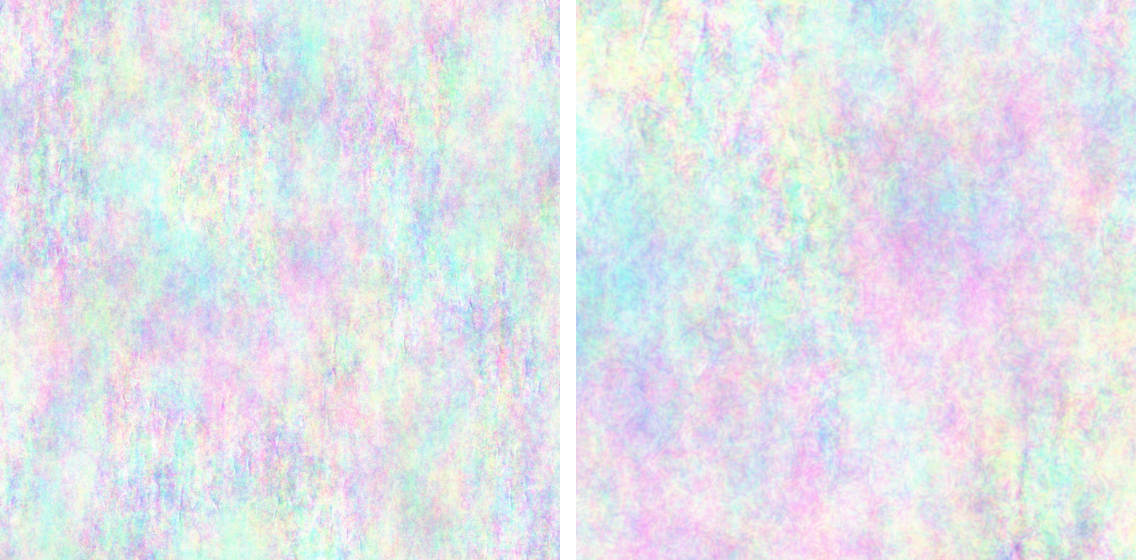
Left, the full canvas; right, a detail of the centre.
A Shadertoy shader for this texture:

```glsl
// Pastel weathered plaster: speckled iridescent stains with vertical streaks and fine veins.
#define BASE_COLOR vec3(0.881, 0.902, 0.911)
#define CONTRAST vec3(0.30, 0.30, 0.135)
#define PATCH_SCALE 3.2
#define PATCH_AMPLITUDE 0.36
#define OCTAVE_GAIN 1.02
#define STRETCH 0.55
#define WARP 0.004
#define STREAK_SCALE vec2(46.0, 5.5)
#define STREAK_AMOUNT 0.065
#define VEIN_SCALE vec2(34.0, 9.0)
#define VEIN_AMOUNT 0.13

// Integer hash turned into a unit gradient
vec2 gradient(ivec2 cell) {
    uint h = uint(cell.x) * 1597334677u ^ uint(cell.y) * 3812015801u;
    h = (h ^ (h >> 16)) * 2246822519u;
    h = (h ^ (h >> 13)) * 3266489917u;
    h ^= h >> 16;
    float angle = float(h & 65535u) * 6.2831853 / 65536.0;
    return vec2(cos(angle), sin(angle));
}

float gradientNoise(vec2 p) {
    ivec2 i = ivec2(floor(p));
    vec2 f = fract(p);
    vec2 u = f * f * f * (f * (f * 6.0 - 15.0) + 10.0);
    float a = dot(gradient(i), f);
    float b = dot(gradient(i + ivec2(1, 0)), f - vec2(1, 0));
    float c = dot(gradient(i + ivec2(0, 1)), f - vec2(0, 1));
    float d = dot(gradient(i + ivec2(1, 1)), f - vec2(1, 1));
    return mix(mix(a, b, u.x), mix(c, d, u.x), u.y);
}

// Cloud stains down to grain; octaves too fine for the canvas fade out
float stains(vec2 p, float seed, float roughness) {
    float sum = 0.0, amplitude = PATCH_AMPLITUDE, frequency = PATCH_SCALE;
    for (int i = 0; i < 8; i++) {
        // Middle octaves are drawn out vertically, the ends stay rounder
        float middle = 1.0 - abs(float(i) - 2.5) / 5.0;
        vec2 scale = frequency * vec2(1.0, mix(1.0, STRETCH, middle));
        float visible = 1.0 - smoothstep(0.6, 1.1, frequency / iResolution.y);
        float grain = i < 4 ? 1.0 : roughness;
        sum += amplitude * visible * grain * gradientNoise(p * scale + seed + float(i) * 17.37);
        amplitude *= OCTAVE_GAIN;
        frequency *= 2.03;
    }
    return sum;
}

// Thin wandering vertical lines along the zero level of stretched noise
float veins(vec2 p, float seed) {
    p.x += 0.007 * gradientNoise(p * vec2(50.0, 42.0) + seed);
    float level = abs(gradientNoise(p * VEIN_SCALE + seed));
    return 1.0 - smoothstep(0.0, 0.10, level);
}

void mainImage(out vec4 fragColor, in vec2 fragCoord) {
    vec2 uv = fragCoord / iResolution.y;

    // Slightly ragged borders
    vec2 warp = vec2(gradientNoise(uv * 60.0 + 5.0), gradientNoise(uv * 60.0 + 71.0));
    vec2 p = uv + WARP * warp;

    // Worn areas where grain, streaks and veins are strongest
    float wear = smoothstep(-0.25, 0.40, gradientNoise(uv * vec2(6.0, 3.5) + 31.0)
                                       + 0.6 * gradientNoise(p * vec2(26.0, 14.0) + 47.0));

    // Each channel has its own stains and streaks, giving drifting pastel hues
    vec3 color = BASE_COLOR;
    for (int c = 0; c < 3; c++) {
        float seed = 113.71 * float(c + 1);
        float streak = gradientNoise(p * STREAK_SCALE + seed)
                     + 0.8 * gradientNoise(p * STREAK_SCALE * 2.3 + seed + 9.3);
        color[c] += CONTRAST[c] * stains(p, seed, 0.8 + 0.45 * wear)
                  + STREAK_AMOUNT * streak * (0.4 + wear);
    }

    // Violet and teal veins, with pale flakes beside them
    float broken = wear * smoothstep(-0.1, 0.4, gradientNoise(uv * vec2(60.0, 34.0) + 83.0));
    color -= VEIN_AMOUNT * broken * veins(uv, 211.0) * vec3(0.35, 1.0, 0.15);
    color -= 0.7 * VEIN_AMOUNT * broken * veins(uv, 307.0) * vec3(1.0, 0.25, 0.2);
    color += 0.7 * VEIN_AMOUNT * broken * veins(uv + 0.003, 211.0);

    // Soft shoulder keeps highlights just below white
    vec3 over = max(color - 0.92, 0.0);
    color = min(color, 0.92) + 0.08 * (1.0 - exp(-over / 0.08));
    fragColor = vec4(clamp(color, 0.0, 1.0), 1.0);
}
```
